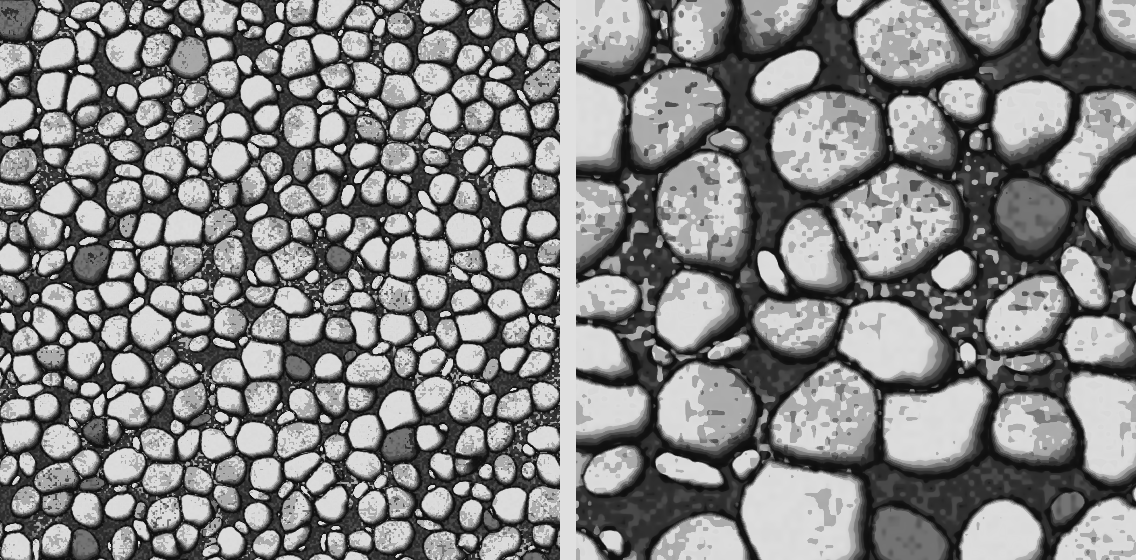
Left: the whole. Right: its middle third, enlarged.
This texture is drawn by a Shadertoy shader. Its source:

```glsl
// A bed of packed grey pebbles, lit from the upper left, over dark grit.
// Large ellipses compete by signed distance, small ones grow in the room left
// between them; each is shaded by depth from its rim and settled on grey steps.

const float ROUNDING = 0.003;  // softness of corners between touching pebbles

struct Pebble {
    float dist;    // signed distance, negative inside
    vec2 offset;   // position relative to the pebble centre
    float radius;  // short half axis
    float seed;
};

vec3 hash3(vec2 p) {
    vec3 q = fract(vec3(p.xyx) * vec3(0.1031, 0.1030, 0.0973));
    q += dot(q, q.yxz + 33.33);
    return fract((q.xxy + q.yzz) * q.zyx);
}

float valueNoise(vec2 p) {
    vec2 cell = floor(p);
    vec2 f = fract(p);
    f = f * f * (3.0 - 2.0 * f);
    float low = mix(hash3(cell).x, hash3(cell + vec2(1.0, 0.0)).x, f.x);
    float high = mix(hash3(cell + vec2(0.0, 1.0)).x, hash3(cell + 1.0).x, f.x);
    return mix(low, high, f.y);
}

// Distance to an ellipse whose long axis lies along the unit vector dir.
float ellipseDistance(vec2 offset, vec2 dir, vec2 axes) {
    vec2 q = vec2(dot(offset, dir), dot(offset, vec2(-dir.y, dir.x)));
    float k = length(q / axes);
    return k * (k - 1.0) / max(length(q / (axes * axes)), 0.001);
}

// Keeps the nearest pebble and sums the closeness of all the others.
void compete(Pebble rival, inout Pebble nearest, inout float crowd) {
    crowd += exp(-max(rival.dist, nearest.dist) / ROUNDING);
    if (rival.dist < nearest.dist) nearest = rival;
}

void addLargePebbles(vec2 p, float cells, inout Pebble nearest, inout float crowd) {
    vec2 home = floor(p * cells);
    for (int i = 0; i < 9; i++) {
        vec2 cell = home + vec2(i % 3 - 1, i / 3 - 1);
        vec3 place = hash3(cell + 82.0);
        vec3 form = hash3(cell + 240.0);
        vec2 offset = p - (cell + 0.5 + (place.xy - 0.5) * 0.6) / cells;
        float angle = place.z * 3.14159;
        float longAxis = mix(0.026, 0.044, form.x);
        float shortAxis = longAxis * mix(0.66, 0.98, form.y);
        float d = ellipseDistance(offset, vec2(cos(angle), sin(angle)),
                                  vec2(longAxis, shortAxis));
        compete(Pebble(d, offset, shortAxis, form.z), nearest, crowd);
    }
}

// Small pebbles fill the gaps, lying along the side of their large neighbour.
void addSmallPebbles(vec2 p, float cells, float largeCells,
                     inout Pebble nearest, inout float crowd) {
    vec2 home = floor(p * cells);
    for (int i = 0; i < 9; i++) {
        vec2 cell = home + vec2(i % 3 - 1, i / 3 - 1);
        vec3 place = hash3(cell + 411.0);
        vec2 centre = (cell + 0.5 + (place.xy - 0.5) * 0.7) / cells;
        Pebble neighbour = Pebble(1.0, vec2(0.0), 0.01, 0.0);
        float unused = 0.0;
        addLargePebbles(centre, largeCells, neighbour, unused);
        if (neighbour.dist < 0.0) continue;
        vec2 side = normalize(vec2(-neighbour.offset.y, neighbour.offset.x));
        float shortAxis = min(neighbour.dist + 0.004, 0.014);
        float longAxis = min(shortAxis * mix(1.1, 2.5, place.z), 0.025);
        float d = ellipseDistance(p - centre, side, vec2(longAxis, shortAxis));
        compete(Pebble(d, p - centre, shortAxis, hash3(cell + 77.0).y), nearest, crowd);
    }
}

// Pale stone with grainy stains and pits; a few pebbles are dark.
float stoneTone(vec2 p, float seed, float grain, float pitGrain) {
    float rough = fract(seed * 7.31);
    rough *= rough;
    float blotch = valueNoise(p * 45.0 + seed * 50.0) * 0.6 + grain * 0.4;
    float threshold = mix(0.70, 0.42, rough);
    float stain = smoothstep(threshold, threshold + 0.06, blotch);
    float pits = smoothstep(0.66, 0.80, pitGrain) * rough;
    float base = mix(0.40, 0.88, smoothstep(0.04, 0.05, seed));
    return base - 0.20 * stain - 0.38 * pits;
}

// Dark soil, deepest beside the stones, with clusters of pale crumbs.
float gritTone(vec2 p, float gap, float grain, float crumbGrain) {
    float soil = mix(0.08, 0.21, smoothstep(0.0, 0.004, gap));
    float cluster = smoothstep(0.48, 0.65, valueNoise(p * 13.0 + 5.0));
    float crumbs = smoothstep(0.62, 0.76, crumbGrain) * cluster;
    return soil + (grain - 0.5) * 0.18 + crumbs * 0.45;
}

float softStep(float edge, float x) {
    return smoothstep(edge - 0.025, edge + 0.025, x);
}

// Pulls a tone toward six soft grey steps.
float greySteps(float tone) {
    float grey = 0.07 + 0.11 * (softStep(0.125, tone) + softStep(0.235, tone));
    grey += 0.18 * (softStep(0.38, tone) + softStep(0.76, tone));
    grey += 0.20 * softStep(0.57, tone);
    return mix(tone, grey, 0.7);
}

void mainImage(out vec4 fragColor, in vec2 fragCoord) {
    vec2 uv = fragCoord / iResolution.y;
    vec2 wobble = vec2(valueNoise(uv * 22.0), valueNoise(uv * 22.0 + 40.0)) - 0.5;
    vec2 p = uv + wobble * 0.009;

    Pebble pebble = Pebble(1.0, vec2(0.0), 0.01, 0.0);
    float crowd = 1e-9;
    addLargePebbles(p, 16.0, pebble, crowd);
    addSmallPebbles(p, 27.0, 16.0, pebble, crowd);
    float crevice = (-ROUNDING * log(crowd) - pebble.dist) * 0.5 - 0.0008;
    float depth = min(-pebble.dist, crevice);

    // Narrow rim toward the light, wide shadow away from it
    float turn = (pebble.seed - 0.5) * 1.2 - 0.93;
    vec2 shadowDir = vec2(cos(turn), sin(turn));
    float away = dot(pebble.offset, shadowDir) / max(length(pebble.offset), 0.0001);
    float size = clamp(pebble.radius / 0.024, 0.35, 1.0);
    float rim = mix(0.0035, 0.014, smoothstep(-0.3, 1.0, away)) * size;

    float grain = valueNoise(uv * 290.0);
    float speck = valueNoise(uv * 240.0 + 90.0);
    float light = smoothstep(0.0, rim, depth + (grain - 0.5) * 0.0015);
    float stone = mix(0.06, stoneTone(uv, pebble.seed, grain, speck), light);
    stone += (speck - 0.5) * 0.07;
    float grit = gritTone(uv, -depth, grain, speck);
    float tone = mix(grit, stone, smoothstep(-0.001, 0.001, depth));
    fragColor = vec4(vec3(greySteps(tone)), 1.0);
}
```
